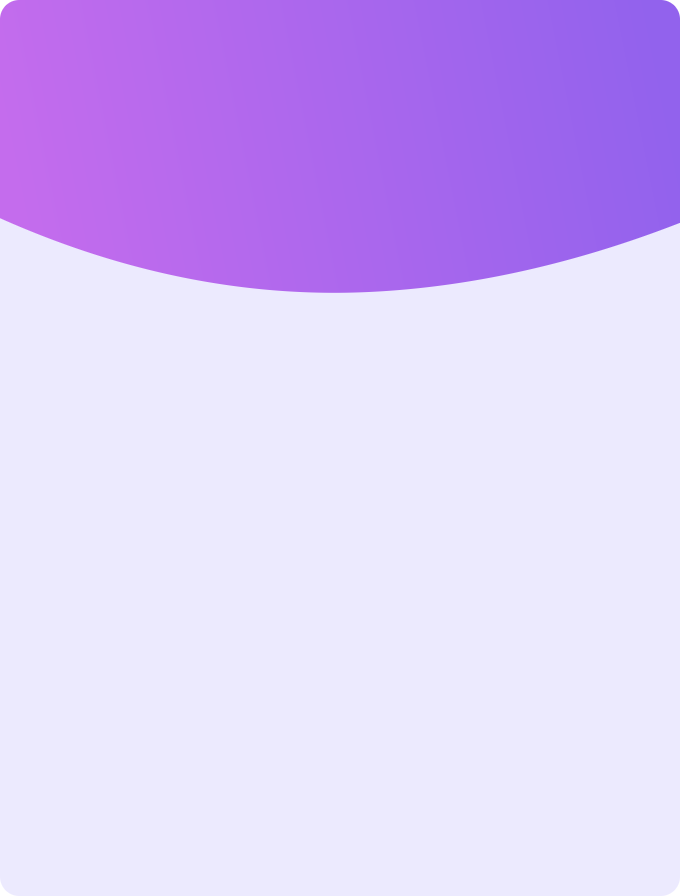
Give the GLSL for this background, as a Shadertoy shader.

```glsl
// A pale lavender card with rounded corners and a violet header.
// The header ends in a shallow bowl curve and carries a tilted linear gradient;
// lengths are in canvas heights, with the origin at the lower left.

#define CORNER_RADIUS 0.0215
#define BOWL_BOTTOM vec2(0.3737, 0.6732)
#define BOWL_RISE vec2(0.0833, 0.0781)   // rise at the left and right edges
#define BOWL_POWER vec2(2.0, 1.92)       // steepness of the left and right arms
#define GRADIENT_TILT 0.2
#define OUTSIDE vec3(1.0)
#define LAVENDER vec3(0.927, 0.917, 0.998)
#define ORCHID vec3(0.770, 0.424, 0.928)
#define VIOLET vec3(0.571, 0.384, 0.928)

// Signed distance to a rounded box centred on zero
float roundedBox(vec2 p, vec2 halfSize, float radius) {
    vec2 q = abs(p) - halfSize + radius;
    return length(max(q, 0.0)) + min(max(q.x, q.y), 0.0) - radius;
}

// Approximate signed distance to the bowl curve, positive above it
float bowlDistance(vec2 p, float width) {
    float dx = p.x - BOWL_BOTTOM.x;
    bool onLeft = dx < 0.0;
    float reach = onLeft ? BOWL_BOTTOM.x : width - BOWL_BOTTOM.x;
    float rise = onLeft ? BOWL_RISE.x : BOWL_RISE.y;
    float power = onLeft ? BOWL_POWER.x : BOWL_POWER.y;
    float s = abs(dx) / reach;
    float curve = BOWL_BOTTOM.y + rise * pow(s, power);
    float slope = rise * power * pow(s, power - 1.0) / reach;
    return (p.y - curve) / sqrt(1.0 + slope * slope);
}

// Coverage of the region where the distance is positive, one pixel soft
float coverage(float d) {
    return clamp(d * iResolution.y + 0.5, 0.0, 1.0);
}

void mainImage(out vec4 fragColor, in vec2 fragCoord) {
    vec2 p = fragCoord / iResolution.y;
    vec2 size = iResolution.xy / iResolution.y;

    // Header gradient, with its bands leaning to the right on the way down
    float along = (p.x - GRADIENT_TILT * (1.0 - p.y)) / size.x + 0.04;
    vec3 header = mix(ORCHID, VIOLET, clamp(along, 0.0, 1.0));

    // Header over the card, then the card over the outside
    vec3 card = mix(LAVENDER, header, coverage(bowlDistance(p, size.x)));
    float edge = -roundedBox(p - 0.5 * size, 0.5 * size, CORNER_RADIUS);
    fragColor = vec4(mix(OUTSIDE, card, coverage(edge)), 1.0);
}
```
